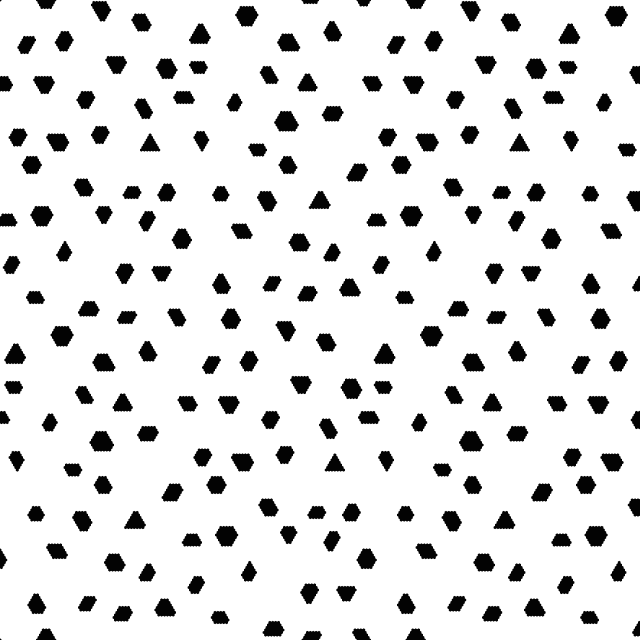
Write a WebGL 1 fragment shader that draws this pattern.

```glsl
precision highp float;

uniform vec2 u_resolution;

#define CELL_ROWS 256.0     // rows of tiny hexagonal cells per canvas height
#define PERIOD 128.0        // repeat length, in cells
#define DOTS 57.0           // dots per repeat: 7*7 + 7*1 + 1*1
#define SCATTER 4.3         // largest shift of a dot, in cells
#define MIN_REACH 1.9       // smallest extent of a dot along one hex axis
#define SIZE_SPREAD 0.7     // size difference between dots
#define SHAPE_SPREAD 2.4    // irregularity of each outline
#define SAMPLES 5           // antialiasing samples per pixel side
#define INK vec3(0.01)
#define PAPER vec3(1.0)

const float ROOT3 = 1.7320508;

float hash(float id, float channel) {
  return fract(sin(id * 12.9898 + channel * 78.233 + 4.1) * 43758.5453);
}

vec3 hash3(float id, float channel) {
  return vec3(hash(id, channel), hash(id, channel + 1.0), hash(id, channel + 2.0));
}

// Cartesian position, in cell widths, to skewed hex axes
vec2 toAxial(vec2 p) {
  return vec2(p.x - p.y / ROOT3, 2.0 * p.y / ROOT3);
}

vec3 toCube(vec2 axial) {
  return vec3(axial, -axial.x - axial.y);
}

// Cell that contains an axial position
vec2 hexRound(vec2 axial) {
  vec3 cube = toCube(axial);
  vec3 cell = floor(cube + 0.5);
  vec3 err = abs(cell - cube);
  if (err.x > err.y && err.x > err.z) cell.x = -cell.y - cell.z;
  else if (err.y > err.z) cell.y = -cell.x - cell.z;
  return cell.xy;
}

// Dot lattice, turned so that (7,1) and (-1,8) span one repeat
vec2 axialToSite(vec2 a) {
  return vec2(7.0 * a.x - a.y, a.x + 8.0 * a.y) / PERIOD;
}

vec2 siteToAxial(vec2 s) {
  return vec2(8.0 * s.x + s.y, 7.0 * s.y - s.x) * PERIOD / DOTS;
}

// Same id for all sites that differ by whole repeats
float siteId(vec2 site) {
  return floor(mod(site.x - 7.0 * site.y + 0.5, DOTS));
}

vec2 dotCenter(vec2 site, float id) {
  float angle = 6.2831853 * hash(id, 1.0);
  float radius = SCATTER * sqrt(hash(id, 2.0));
  vec2 shift = radius * vec2(cos(angle), sin(angle));
  return hexRound(siteToAxial(site) + toAxial(shift));
}

void main() {
  float cellScale = CELL_ROWS * ROOT3 * 0.5 / u_resolution.y;
  vec2 here = toAxial(gl_FragCoord.xy * cellScale);

  // Nearest dot
  vec2 home = floor(axialToSite(here) + 0.5);
  vec2 center = vec2(0.0);
  float dotId = 0.0;
  float nearest = 1e5;
  for (int j = -1; j <= 1; j++) {
    for (int i = -1; i <= 1; i++) {
      vec2 site = home + vec2(float(i), float(j));
      float id = siteId(site);
      vec2 candidate = dotCenter(site, id);
      vec3 away = abs(toCube(here - candidate));
      float dist = max(away.x, max(away.y, away.z));
      if (dist < nearest) {
        nearest = dist;
        center = candidate;
        dotId = id;
      }
    }
  }

  // Extents on both sides of the three hex axes
  float reach = MIN_REACH + SIZE_SPREAD * hash(dotId, 3.0);
  vec3 high = floor(reach + SHAPE_SPREAD * hash3(dotId, 4.0)) + 0.5;
  vec3 low = -floor(reach + SHAPE_SPREAD * hash3(dotId, 7.0)) - 0.5;

  // Share of the pixel covered by filled cells
  float coverage = 0.0;
  for (int y = 0; y < SAMPLES; y++) {
    for (int x = 0; x < SAMPLES; x++) {
      vec2 offset = (vec2(float(x), float(y)) + 0.5) / float(SAMPLES) - 0.5;
      vec2 cell = hexRound(here + toAxial(offset * cellScale));
      vec3 d = toCube(cell - center);
      vec3 inside = step(low, d) * step(d, high);
      coverage += inside.x * inside.y * inside.z;
    }
  }
  coverage /= float(SAMPLES * SAMPLES);

  gl_FragColor = vec4(mix(PAPER, INK, coverage), 1.0);
}
```
